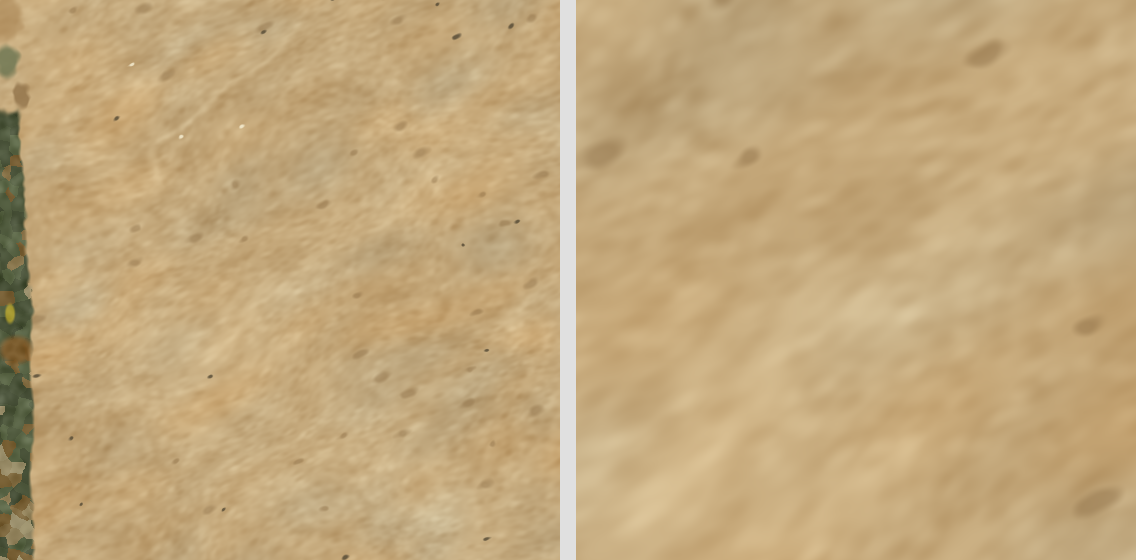
Left: the whole. Right: its middle third, enlarged.
A three.js fragment shader for this texture:

```glsl
varying vec2 vUv;

const vec3 SAND = vec3(0.762, 0.651, 0.473);
const vec3 SAND_STEP = vec3(0.034, 0.042, 0.046);
const vec3 WARM_TINT = vec3(0.016, -0.004, -0.022);
const vec3 SMUDGE = vec3(0.55, 0.43, 0.27);
const vec3 SPECK = vec3(0.32, 0.28, 0.20);
const vec3 GLINT = vec3(0.96, 0.93, 0.82);
const vec3 MOSS = vec3(0.31, 0.35, 0.24);
const vec3 RUST = vec3(0.52, 0.38, 0.19);
const vec3 PALE_GRIT = vec3(0.72, 0.65, 0.50);
const vec3 YELLOW = vec3(0.70, 0.64, 0.20);

const float TONE_MEAN = 0.25;
const float TONE_CONTRAST = 1.85;
const float FIBRE_ANGLE = 0.46;
const vec2 FIBRE_SCALE = vec2(0.75, 1.35);
const float SEAM_WIDTH = 0.058;
const float SEAM_TOP = 0.80;
const float GRIT_SCALE = 50.0;

float hash(vec2 p) {
  return fract(sin(dot(p, vec2(127.1, 311.7))) * 43758.55);
}

vec2 hash2(vec2 p) {
  return vec2(hash(p), hash(p + 37.7));
}

// Signed soft blobs scattered over cells
float blobNoise(vec2 p) {
  vec2 cell = floor(p);
  float sum = 0.0;
  for (int y = -1; y <= 1; y++) {
    for (int x = -1; x <= 1; x++) {
      vec2 id = cell + vec2(float(x), float(y));
      vec2 d = p - id - hash2(id);
      float k = max(0.0, 1.0 - dot(d, d));
      sum += (2.0 * hash(id + 91.3) - 1.0) * k * k;
    }
  }
  return sum;
}

// Random value of the nearest cell point
float gritValue(vec2 p) {
  vec2 cell = floor(p);
  float nearest = 9.0;
  float value = 0.0;
  for (int y = -1; y <= 1; y++) {
    for (int x = -1; x <= 1; x++) {
      vec2 id = cell + vec2(float(x), float(y));
      float d = length(p - id - hash2(id));
      if (d < nearest) {
        nearest = d;
        value = hash(id + 17.9);
      }
    }
  }
  return value;
}

// Sparse marks, each kept inside its own cell
float marks(vec2 p, float grid, float density, float radius, float seed) {
  vec2 id = floor(p * grid);
  vec2 rnd = hash2(id + seed);
  vec2 d = (p * grid - id - 0.25 - 0.5 * rnd) / grid;
  float r = radius * mix(0.6, 1.2, hash(id + seed + 5.3));
  float present = step(hash(id + seed + 11.1), density);
  return present * (1.0 - smoothstep(0.3, 1.0, length(d) / r));
}

float spot(vec2 p, vec2 centre, vec2 radius) {
  return 1.0 - smoothstep(0.6, 1.1, length((p - centre) / radius));
}

void main() {
  vec2 p = vUv;
  float c = cos(FIBRE_ANGLE);
  float s = sin(FIBRE_ANGLE);
  vec2 bend = 0.012 * sin(p.yx * vec2(9.0, 7.0) + sin(p * 17.0));
  vec2 fibre = mat2(c, -s, s, c) * (p + bend) * FIBRE_SCALE.x;
  fibre.y *= FIBRE_SCALE.y / FIBRE_SCALE.x;

  // Layered sandy grain
  float tone = 0.0;
  float amp = 0.30;
  float freq = 5.0;
  for (int i = 0; i < 5; i++) {
    tone += amp * blobNoise(fibre * freq + float(i) * 23.7);
    amp *= 1.1;
    freq *= 2.1;
  }
  float patchy = blobNoise(fibre * 13.0 + 70.0);
  float fine = blobNoise(p * 75.0 + 8.0);
  vec3 color = SAND + SAND_STEP * (TONE_MEAN + TONE_CONTRAST * tone) + WARM_TINT * patchy;

  // Raised crease with a shaded lower side
  float creaseX = 0.275 + 1.3 * max(p.y - 0.74, 0.0) + 0.007 * sin(p.y * 58.0) + 0.004 * fine;
  float across = (p.x - creaseX) / 1.6;
  float fade = smoothstep(0.55, 0.78, p.y) * (1.0 - smoothstep(0.90, 0.96, p.y));
  fade *= 0.75 + 0.5 * patchy;
  color += SAND_STEP * fade * 2.0 * exp(-pow(across / 0.006, 2.0));
  color -= SAND_STEP * fade * 0.9 * exp(-pow((across - 0.014) / 0.008, 2.0));

  // Brown smudges, dark specks and bright glints
  vec2 ragged = fibre + 0.004 * vec2(fine, patchy);
  color = mix(color, SMUDGE, 0.45 * marks(ragged, 13.0, 0.20, 0.014, 3.0));
  color = mix(color, SPECK, 0.80 * marks(ragged, 9.0, 0.22, 0.0065, 41.0));
  color = mix(color, GLINT, 0.85 * marks(ragged, 10.0, 0.05, 0.006, 83.0));

  // Mossy seam along the left side
  float width = mix(SEAM_WIDTH, 0.038, smoothstep(0.35, SEAM_TOP, p.y));
  width += 0.003 * sin(p.y * 31.0) + 0.003 * fine;
  float seam = 1.0 - smoothstep(width - 0.005, width + 0.003, p.x);
  float green = 1.0 - smoothstep(SEAM_TOP - 0.012, SEAM_TOP + 0.008, p.y + 0.006 * fine);
  float grit = gritValue(p * GRIT_SCALE + 0.3 * vec2(fine, patchy));
  float littered = mix(0.12, 0.50, 1.0 - smoothstep(0.15, 0.30, p.y));
  vec3 litter = mix(RUST, PALE_GRIT, smoothstep(0.3, 0.7, fract(grit * 13.0)));
  vec3 seamColor = MOSS * (0.85 + 0.3 * fract(grit * 7.0));
  seamColor = mix(seamColor, litter, 0.75 * step(grit, littered));
  seamColor = mix(seamColor, RUST, 0.9 * spot(p, vec2(0.03, 0.375), vec2(0.035, 0.028)));
  seamColor = mix(seamColor, YELLOW, 0.9 * spot(p, vec2(0.018, 0.44), vec2(0.010, 0.020)));
  color = mix(color, seamColor + 0.06 * fine, seam * green);

  // Worn stains above the seam
  vec2 worn = p + 0.006 * vec2(fine, patchy);
  color = mix(color, SMUDGE, 0.75 * spot(worn, vec2(0.038, 0.83), vec2(0.018, 0.025)));
  color = mix(color, MOSS * 1.25, 0.75 * spot(worn, vec2(0.012, 0.89), vec2(0.024, 0.035)));
  color = mix(color, SMUDGE * 1.2, 0.55 * spot(worn, vec2(0.010, 0.97), vec2(0.030, 0.050)));

  gl_FragColor = vec4(clamp(color, 0.0, 1.0), 1.0);
}
```
